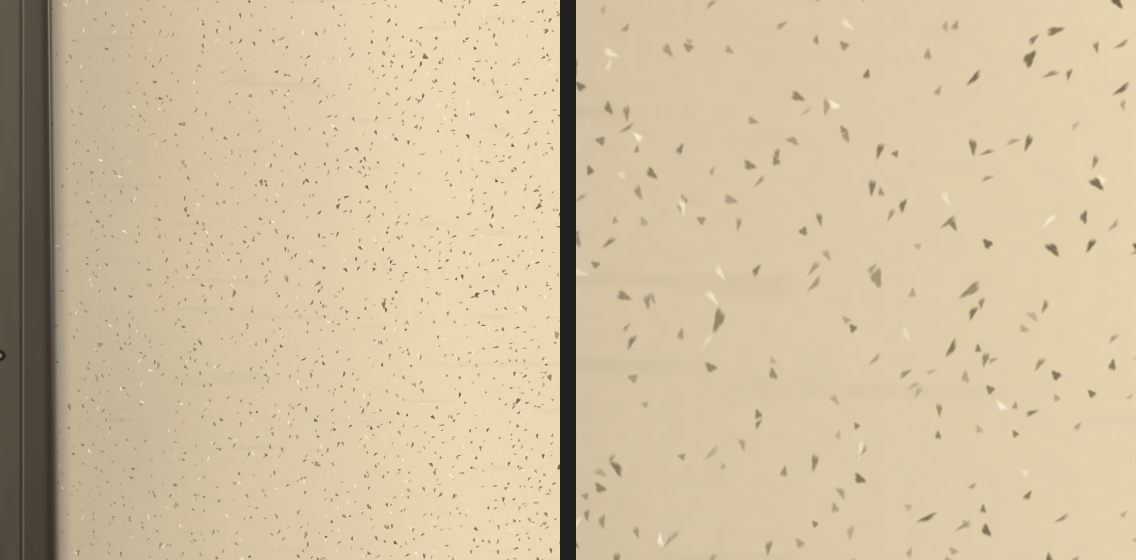
Left: the whole. Right: its middle third, enlarged.
Reproduce this texture procedurally as a three.js fragment shader.

```glsl
// A cream speckled panel, lit from the right, beside a dark metal frame on the left.
// Flecks are jittered grid ellipses in several layers; the frame is a profile of
// strips, grooves and thin highlights across x that fades downwards.
varying vec2 vUv;

const vec3 PANEL_DIM = vec3(0.765, 0.697, 0.585);
const vec3 PANEL_MID = vec3(0.852, 0.782, 0.650);
const vec3 PANEL_LIT = vec3(0.918, 0.847, 0.705);
const vec3 FLECK_DARK = vec3(0.42, 0.36, 0.26);
const vec3 FLECK_PALE = vec3(1.0, 0.96, 0.85);
const vec3 METAL_OUTER = vec3(0.355, 0.325, 0.272);
const vec3 METAL_INNER = vec3(0.315, 0.285, 0.240);
const vec3 METAL_SHINE = vec3(0.60, 0.56, 0.49);
const float SOFT = 0.0011;

// Hashes built from fract and dot products
float hash1(vec2 p) {
  vec3 q = fract(vec3(p.xyx) * 0.1031);
  q += dot(q, q.yzx + 33.33);
  return fract((q.x + q.y) * q.z);
}

vec2 hash2(vec2 p) {
  return vec2(hash1(p + 17.0), hash1(p + 71.0));
}

float valueNoise(vec2 p) {
  vec2 cell = floor(p);
  vec2 f = fract(p);
  f = f * f * (3.0 - 2.0 * f);
  float low = mix(hash1(cell), hash1(cell + vec2(1.0, 0.0)), f.x);
  float high = mix(hash1(cell + vec2(0.0, 1.0)), hash1(cell + 1.0), f.x);
  return mix(low, high, f.y);
}

// Thin vertical line with soft sides
float line(float x, float center, float width) {
  float d = (x - center) / width;
  return exp(-d * d);
}

// Coverage of one chip with a slightly ragged outline
float chip(vec2 p, float angle, vec2 radii, float seed) {
  float c = cos(angle);
  float s = sin(angle);
  vec2 q = vec2(c * p.x + s * p.y, c * p.y - s * p.x) / radii;
  float ragged = 0.22 * sin(3.0 * atan(q.y, q.x + 0.0001) + seed * 6.28);
  float d = (length(q) - 1.0 - ragged) * radii.y;
  return 1.0 - smoothstep(-SOFT, SOFT, d);
}

// One scattered layer; chips grow denser to the right and below
float flecks(vec2 uv, float cells, float seed, float density, vec2 size) {
  vec2 home = floor(uv * cells);
  float cover = 0.0;
  for (int j = -1; j <= 1; j++) {
    for (int i = -1; i <= 1; i++) {
      vec2 id = home + vec2(float(i), float(j));
      vec2 key = id + seed;
      vec2 center = (id + hash2(key)) / cells;
      vec2 vary = hash2(key + 211.0);
      float crowd = 0.65 + 0.4 * center.x - 0.25 * center.y
                  + 0.5 * valueNoise(center * 9.0 + seed);
      float present = step(hash1(key + 137.0), density * crowd);
      float angle = mix(2.1, 1.0, center.x) + (vary.x - 0.5) * 2.4;
      vec2 radii = size * mix(vec2(0.65), vec2(1.35), vary.yx);
      float strength = mix(0.35, 1.0, hash1(key + 307.0));
      cover = max(cover, present * strength * chip(uv - center, angle, radii, vary.y));
    }
  }
  return cover;
}

// Smooth light falloff with faint mottling and sideways scuffs
vec3 panelBase(vec2 uv) {
  float light = uv.x + 0.10 * (uv.y - 0.5) + 0.06 * (valueNoise(uv * 4.0) - 0.5);
  vec3 color = mix(PANEL_DIM, PANEL_MID, smoothstep(0.06, 0.50, light));
  color = mix(color, PANEL_LIT, smoothstep(0.42, 0.84, light));
  float scuff = smoothstep(0.80, 1.0, valueNoise(uv * vec2(9.0, 60.0) + 5.0));
  float grain = valueNoise(uv * 150.0) - 0.5;
  color += vec3(0.012, 0.0, 0.004) * smoothstep(0.4, 1.0, uv.y) * uv.x;
  return color * (1.0 - 0.022 * scuff + 0.014 * grain);
}

vec3 panel(vec2 uv) {
  vec3 color = panelBase(uv);
  float fade = mix(0.60, 0.95, smoothstep(0.1, 0.75, uv.x));
  float dark = flecks(uv, 40.0, 11.0, 0.50, vec2(0.0032, 0.0017));
  dark = max(dark, 0.8 * flecks(uv, 46.0, 401.0, 0.38, vec2(0.0024, 0.0013)));
  dark = max(dark, flecks(uv, 14.0, 809.0, 0.22, vec2(0.0048, 0.0029)));
  float pale = flecks(uv, 30.0, 613.0, 0.28, vec2(0.0034, 0.0013));
  color = mix(color, FLECK_DARK, dark * fade);
  return mix(color, FLECK_PALE, pale * 0.85);
}

// Two strips split by a groove, with a bright lip and a small rivet
vec3 frame(vec2 uv, float edge) {
  vec3 color = mix(METAL_OUTER, METAL_INNER, smoothstep(0.036, 0.046, uv.x));
  color *= mix(0.88, 1.07, uv.y) + 0.05 * (valueNoise(uv * vec2(60.0, 9.0)) - 0.5);
  color *= 1.0 - 0.28 * line(uv.x, 0.037, 0.003) - 0.25 * line(uv.x, edge - 0.012, 0.007);
  color = mix(color, METAL_SHINE, 0.38 * line(uv.x, 0.042, 0.0016));
  float lip = line(uv.x, edge - 0.005, 0.0017) * smoothstep(0.1, 0.9, uv.y);
  color = mix(color, METAL_SHINE, 0.75 * lip);
  float rivet = length(uv - vec2(0.0, 0.365));
  color *= 1.0 - 0.6 * line(rivet, 0.007, 0.003);
  return mix(color, METAL_SHINE, 0.7 * (1.0 - smoothstep(0.002, 0.005, rivet)));
}

void main() {
  float edge = mix(0.102, 0.092, vUv.y);
  float shadow = smoothstep(edge - 0.006, edge + 0.032, vUv.x);
  vec3 face = panel(vUv) * mix(vec3(0.72, 0.74, 0.77), vec3(1.0), shadow);
  float blur = mix(0.008, 0.003, vUv.y);
  float onPanel = smoothstep(edge - blur, edge + blur, vUv.x);
  gl_FragColor = vec4(mix(frame(vUv, edge), face, onPanel), 1.0);
}
```
